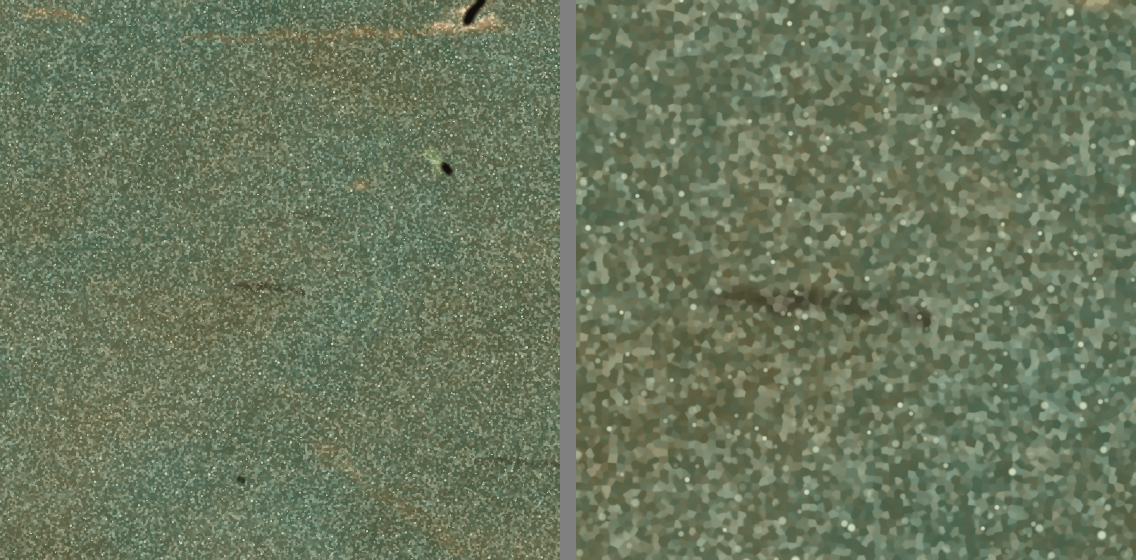
Left, the full canvas; right, a detail of the centre.
A WebGL 2 fragment shader for this texture:

```glsl
#version 300 es
precision highp float;
// Weathered grey-green stone: soft cellular grains over broad teal and brown
// patches, scattered with pale mineral specks. Ochre scrapes, faint creases
// and small pits are wobbling line segments broken up by mid-size clumps.

uniform vec2 u_resolution;
out vec4 fragColor;

const vec3 STONE = vec3(0.408, 0.458, 0.358);
const vec3 TEAL_SHIFT = vec3(-0.075, 0.012, 0.045);
const vec3 SPECK = vec3(0.80, 0.85, 0.74);
const vec3 OCHRE = vec3(0.58, 0.52, 0.37);
const vec3 CHIP = vec3(0.76, 0.68, 0.53);
const vec3 LICHEN = vec3(0.57, 0.64, 0.46);
const vec3 CREASE = vec3(0.27, 0.26, 0.19);
const vec3 PIT = vec3(0.07, 0.06, 0.04);

vec3 hash3(vec2 cell) {
    vec3 q = fract(cell.xyx * vec3(0.1031, 0.1030, 0.0973));
    q += dot(q, q.yxz + 33.33);
    return fract((q.xxy + q.yzz) * q.zyx);
}

// Random triples at jittered cell points, blended by distance.
vec3 cellBlend(vec2 p, float sharpness) {
    vec2 base = floor(p);
    vec3 total = vec3(0.0);
    float weightSum = 0.0;
    for (int y = -1; y <= 1; y++) {
        for (int x = -1; x <= 1; x++) {
            vec2 cell = base + vec2(x, y);
            vec2 offset = cell + 0.1 + 0.8 * hash3(cell + 71.0).xy - p;
            float weight = exp(-sharpness * dot(offset, offset));
            total += weight * hash3(cell);
            weightSum += weight;
        }
    }
    return total / weightSum;
}

// Sparse round specks of varied size; most are dim and a few are bright.
float specks(vec2 p, float density) {
    vec2 base = floor(p);
    float glow = 0.0;
    for (int y = -1; y <= 1; y++) {
        for (int x = -1; x <= 1; x++) {
            vec2 cell = base + vec2(x, y);
            vec3 place = hash3(cell + 19.0);
            vec3 kind = hash3(cell + 203.0);
            float radius = mix(0.22, 0.46, place.z * place.z);
            float disc = 1.0 - smoothstep(radius * 0.35, radius, distance(p, cell + place.xy));
            float strength = mix(0.2, 1.0, kind.y * kind.y);
            glow = max(glow, disc * strength * step(kind.x, density));
        }
    }
    return glow;
}

// Soft-edged stroke from a to b.
float stroke(vec2 p, vec2 a, vec2 b, float width) {
    vec2 along = b - a;
    float t = clamp(dot(p - a, along) / dot(along, along), 0.0, 1.0);
    return 1.0 - smoothstep(width * 0.25, width, distance(p, a + t * along));
}

vec2 wobble(vec2 p) {
    return p + 0.003 * sin(p.yx * vec2(61.0, 47.0)) + 0.0016 * sin(p.yx * vec2(173.0, 139.0) + 1.7);
}

void main() {
    vec2 uv = gl_FragCoord.xy / u_resolution;

    // Grain, clumps and broad patches
    vec3 grain = cellBlend(uv * 235.0, 8.0);
    vec3 clump = cellBlend(uv * vec2(62.0, 74.0), 5.0);
    vec3 patches = cellBlend(uv * vec2(6.0, 10.0) + 0.2 * sin(uv.yx * 23.0), 3.0);
    float tone = 0.25 * (grain.x * grain.x - 0.3) + 0.04 * (clump.x - 0.5) + 0.05 * (patches.x - 0.5);
    float teal = 0.55 * (grain.y - 0.5) + 0.35 * (clump.y - 0.5) + 0.9 * (patches.y - 0.5);
    vec3 color = STONE + tone + TEAL_SHIFT * teal;

    // Ochre scrapes
    vec2 p = wobble(uv);
    float broken = smoothstep(0.2, 0.75, clump.z);
    float scrape = 0.75 * stroke(p, vec2(0.64, 0.938), vec2(0.90, 0.952), 0.016);
    scrape = max(scrape, 0.45 * stroke(p, vec2(0.33, 0.930), vec2(0.64, 0.938), 0.014));
    scrape = max(scrape, 0.9 * stroke(p, vec2(0.05, 0.978), vec2(0.15, 0.965), 0.015));
    scrape = max(scrape, 0.4 * stroke(p, vec2(0.57, 0.205), vec2(0.82, 0.02), 0.024));
    scrape = max(scrape, 0.7 * stroke(p, vec2(0.625, 0.664), vec2(0.66, 0.670), 0.015));
    color = mix(color, OCHRE + 1.2 * tone, scrape * mix(0.35, 1.0, broken));

    // Creases and pale scratches
    float crease = stroke(p, vec2(0.41, 0.493), vec2(0.54, 0.479), 0.010);
    crease = max(crease, 0.6 * stroke(p, vec2(0.85, 0.176), vec2(1.02, 0.172), 0.009));
    crease = max(crease, 0.35 * stroke(p, vec2(0.54, 0.617), vec2(0.60, 0.612), 0.018));
    color = mix(color, CREASE + tone, 0.65 * crease * mix(0.4, 1.0, broken));
    vec2 bowed = uv + vec2(8.0 * (uv.y - 0.455) * (uv.y - 0.455), 0.0);
    float scratch = stroke(bowed, vec2(0.676, 0.425), vec2(0.681, 0.485), 0.006);
    scratch = max(scratch, 0.6 * stroke(p, vec2(0.686, 0.69), vec2(0.676, 0.84), 0.005));
    color = mix(color, LICHEN + tone, 0.5 * scratch);

    // Mineral specks
    color = mix(color, SPECK, specks(uv * 125.0, 0.22));

    // Chipped corner, pits and their pale rims
    float chip = max(stroke(p, vec2(0.78, 0.953), vec2(0.88, 0.962), 0.015),
                     stroke(p, vec2(0.81, 0.965), vec2(0.86, 1.00), 0.024));
    color = mix(color, CHIP + 1.5 * tone, chip * mix(0.4, 0.95, broken));
    color = mix(color, LICHEN + tone, 0.8 * stroke(p, vec2(0.771, 0.725), vec2(0.782, 0.698), 0.018));
    float pit = max(stroke(p, vec2(0.836, 0.965), vec2(0.855, 1.00), 0.014),
                    stroke(p, vec2(0.792, 0.700), vec2(0.798, 0.695), 0.012));
    pit = max(pit, 0.7 * stroke(p, vec2(0.432, 0.146), vec2(0.436, 0.144), 0.008));
    color = mix(color, PIT, pit);

    fragColor = vec4(clamp(color, 0.0, 1.0), 1.0);
}
```
